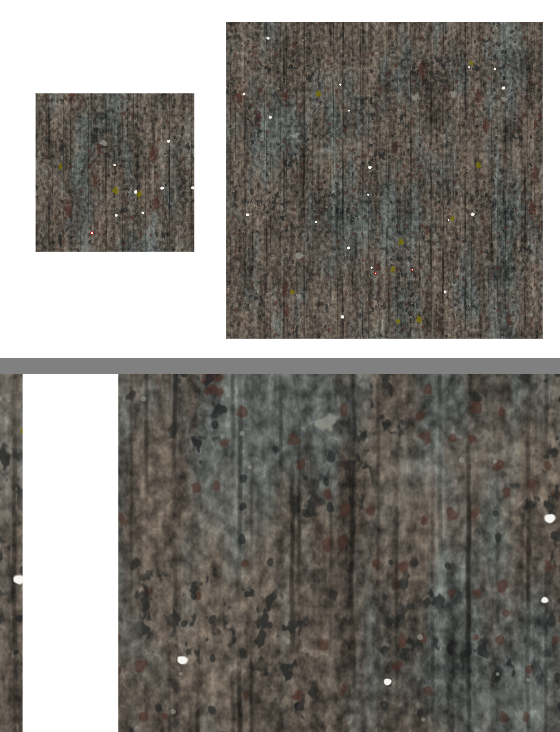
Top: the whole. Bottom: its middle third, enlarged.
A Shadertoy shader for this texture:

```glsl
// Layout, in units of the canvas height
const vec2 SMALL_CENTER = vec2(0.321, 0.518);
const float SMALL_HALF = 0.2215;
const vec2 LARGE_CENTER = vec2(1.074, 0.496);
const float LARGE_HALF = 0.4425;

// Tones and colours
const vec3 PAPER = vec3(1.0);
const vec3 WARM_TINT = vec3(1.10, 1.00, 0.89);
const vec3 COOL_TINT = vec3(0.99, 1.03, 0.99);
const vec3 SOOT = vec3(0.13, 0.14, 0.14);
const vec3 RUST = vec3(0.29, 0.17, 0.14);
const vec3 OLIVE = vec3(0.46, 0.43, 0.04);
const vec3 PALE = vec3(0.56, 0.56, 0.52);
const vec3 GLINT = vec3(0.97, 0.96, 0.94);
const vec3 RED_RIM = vec3(0.70, 0.10, 0.08);
const float BASE_TONE = 0.338;
const float STREAK_AMOUNT = 0.12;
const float PATCH_AMOUNT = 0.09;
const float GRAIN_AMOUNT = 0.17;
const float GROOVE_DEPTH = 0.38;

vec3 hash3(vec2 p) {
    vec3 q = fract(vec3(p.xyx) * vec3(0.1031, 0.1030, 0.0973));
    q += dot(q, q.yxz + 33.33);
    return fract((q.xxy + q.yzz) * q.zyx);
}

float cornerSlope(vec2 id, vec2 offset) {
    float angle = 6.2832 * hash3(id).x;
    return dot(vec2(cos(angle), sin(angle)), offset);
}

float gradientNoise(vec2 p) {
    vec2 i = floor(p), f = fract(p);
    vec2 u = f * f * f * (f * (f * 6.0 - 15.0) + 10.0);
    vec2 e = vec2(1.0, 0.0);
    return mix(mix(cornerSlope(i, f), cornerSlope(i + e, f - e), u.x),
               mix(cornerSlope(i + e.yx, f - e.yx), cornerSlope(i + 1.0, f - 1.0), u.x), u.y);
}

float fbm(vec2 p) {
    float sum = 0.0, gain = 1.0;
    for (int i = 0; i < 3; i++) {
        sum += gain * gradientNoise(p);
        p = p * 2.03 + 17.3;
        gain *= 0.6;
    }
    return sum;
}

// One ragged spot per chosen cell; radius is in canvas heights
float spots(vec2 p, float cells, float chance, vec2 radius, float ragged, float seed) {
    vec2 g = p * cells + seed;
    vec3 h = hash3(floor(g) + seed);
    vec2 d = (fract(g) - mix(vec2(0.3), vec2(0.7), h.xy)) / (radius * cells);
    float size = mix(0.65, 1.15, fract(h.z * 91.7));
    float shape = length(d) / size + ragged * gradientNoise(p * 130.0 + seed);
    return step(h.z, chance) * smoothstep(1.15, 0.65, shape);
}

// Thin upright grooves at uneven intervals, fading along their length
float grooves(vec2 p, float count, float width, float seed) {
    float x = p.x * count + 0.04 * gradientNoise(p * vec2(9.0, 14.0));
    float id = floor(x);
    float d = abs(fract(x) - mix(0.2, 0.8, hash3(vec2(id, seed)).x)) / count;
    float fade = smoothstep(-0.3, 0.35, gradientNoise(vec2(id * 3.7 + 0.5, p.y * 7.0 + seed)));
    return fade * smoothstep(width, width * 0.25, d);
}

// Dark squarish stains with upright hatching
float stains(vec2 p) {
    vec2 g = p * 5.0 + 2.3;
    vec3 h = hash3(floor(g) + 8.0);
    vec2 d = abs(fract(g) - mix(vec2(0.3), vec2(0.7), h.xy)) - vec2(0.15, 0.17);
    float edge = max(d.x, d.y) + 0.10 * fbm(p * 50.0);
    float hatch = 0.65 + 0.7 * gradientNoise(p * vec2(160.0, 25.0));
    return step(h.z, 0.25) * smoothstep(0.03, -0.05, edge) * hatch;
}

vec3 weatheredWood(vec2 p) {
    // Broad patches, upright streaks and fine grain
    float patches = fbm(p * vec2(9.0, 6.0) + 3.0);
    float streak = fbm(p * vec2(48.0, 4.5) + 11.0);
    float grain = fbm(p * vec2(95.0, 70.0) + 5.0);
    float tone = BASE_TONE + PATCH_AMOUNT * patches + STREAK_AMOUNT * streak + GRAIN_AMOUNT * grain;
    float coolness = smoothstep(-0.25, 0.55, fbm(p * vec2(11.0, 4.0) + 29.0) + 0.3 * streak);
    vec3 color = tone * mix(WARM_TINT, COOL_TINT, coolness);

    // Curled pale scratches and dark grooves
    float curl = abs(gradientNoise(p * vec2(55.0, 42.0) + 40.0));
    color += 0.045 * smoothstep(0.07, 0.0, curl) * smoothstep(-0.1, 0.4, grain);
    color *= 1.0 - GROOVE_DEPTH * grooves(p, 18.0, 0.0032, 2.0);
    color *= 1.0 - 0.6 * GROOVE_DEPTH * grooves(p, 43.0, 0.0026, 7.0);
    color *= 1.0 - 0.30 * stains(p);

    // Rust and clustered soot
    color = mix(color, RUST, 0.55 * spots(p, 42.0, 0.22, vec2(0.005, 0.006), 0.9, 13.0));
    color = mix(color, RUST, 0.65 * spots(p, 13.0, 0.14, vec2(0.010, 0.022), 1.2, 21.0));
    float cluster = smoothstep(-0.05, 0.45, fbm(p * vec2(12.0, 8.0) + 61.0));
    float flecks = smoothstep(0.12, 0.42, fbm(p * vec2(62.0, 45.0) + 71.0));
    color = mix(color, SOOT, 0.75 * cluster * flecks);
    color = mix(color, SOOT, 0.65 * spots(p, 38.0, 0.20, vec2(0.004, 0.005), 0.8, 33.0));

    // Olive chips, pale chips and bright glints
    color = mix(color, OLIVE, 0.85 * spots(p, 14.0, 0.08, vec2(0.007, 0.009), 0.9, 45.0));
    color = mix(color, PALE, 0.80 * spots(p, 9.0, 0.06, vec2(0.011, 0.009), 0.8, 57.0));
    color = mix(color, PALE, 0.70 * spots(p, 30.0, 0.08, vec2(0.0028), 0.4, 63.0));
    color = mix(color, GLINT, spots(p, 14.0, 0.15, vec2(0.0052, 0.0046), 0.5, 75.0));
    color = mix(color, RED_RIM, spots(p, 10.0, 0.05, vec2(0.0058), 0.0, 87.0));
    color = mix(color, GLINT, spots(p, 10.0, 0.05, vec2(0.0030), 0.0, 87.0));
    return clamp(color, 0.0, 1.0);
}

float squareMask(vec2 p, vec2 center, float halfSize) {
    vec2 d = abs(p - center) - halfSize;
    return clamp(0.5 - max(d.x, d.y) * iResolution.y, 0.0, 1.0);
}

void mainImage(out vec4 fragColor, in vec2 fragCoord) {
    vec2 p = fragCoord / iResolution.y;
    float panels = max(squareMask(p, SMALL_CENTER, SMALL_HALF), squareMask(p, LARGE_CENTER, LARGE_HALF));
    fragColor = vec4(mix(PAPER, weatheredWood(p), panels), 1.0);
}
```
